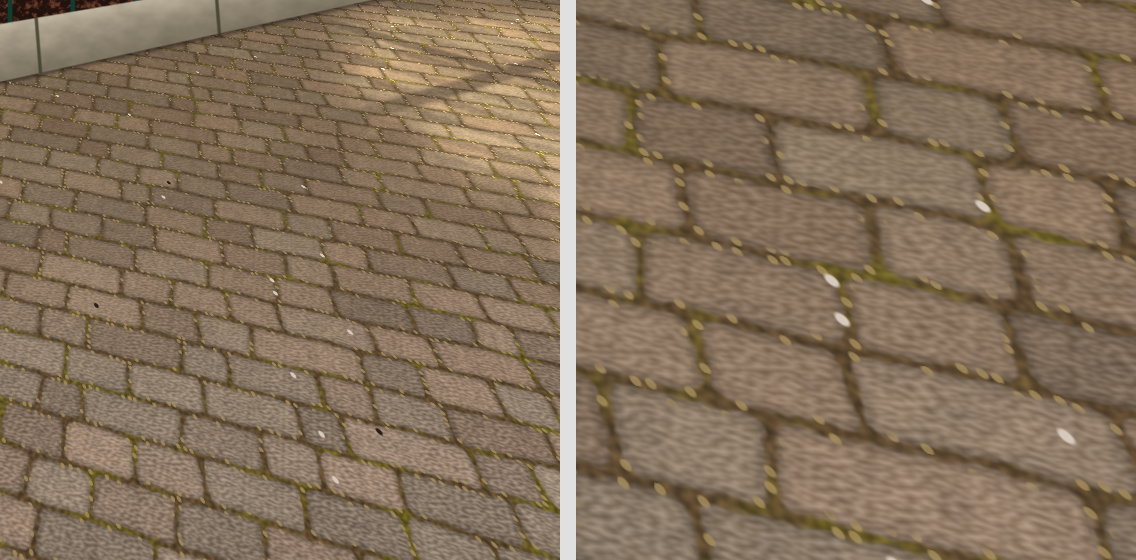
Left, the full canvas; right, a detail of the centre.
Reproduce this texture procedurally as a three.js fragment shader.

```glsl
varying vec2 vUv;

float hash(vec2 p) {
  return fract(sin(dot(p, vec2(127.1, 311.7))) * 43758.5);
}

vec2 gradient(vec2 cell) {
  float angle = 6.2832 * hash(cell);
  return vec2(cos(angle), sin(angle));
}

float gradientNoise(vec2 p) {
  vec2 i = floor(p), f = fract(p), e = vec2(1.0, 0.0);
  vec2 w = f * f * f * (f * (f * 6.0 - 15.0) + 10.0);
  float low = mix(dot(gradient(i), f), dot(gradient(i + e.xy), f - e.xy), w.x);
  float high = mix(dot(gradient(i + e.yx), f - e.yx), dot(gradient(i + e.xx), f - e.xx), w.x);
  return mix(low, high, w.y) * 1.4;
}

float fbm(vec2 p) {
  float sum = 0.0, gain = 0.6;
  for (int k = 0; k < 3; k++) {
    sum += gain * gradientNoise(p);
    p = p * 2.1 + 7.3;
    gain *= 0.55;
  }
  return sum;
}

float band(float offset, float halfWidth, float soft) {
  return 1.0 - smoothstep(halfWidth - soft, halfWidth + soft, abs(offset));
}

float roundedBox(vec2 p, vec2 halfSize, float radius) {
  vec2 q = abs(p) - halfSize + radius;
  return length(max(q, 0.0)) + min(max(q.x, q.y), 0.0) - radius;
}

// Paving plane: x runs along the courses, y counts them
vec2 groundPlane(vec2 uv) {
  float depth = 1.586 - uv.y;
  float across = (uv.x - 0.26) / depth;
  return vec2(across / 0.1, (across + 4.82 / depth) / 0.195);
}

float jointAt(float index, float row) {
  return index + 0.6 * hash(vec2(index, row));
}

// Returns edge distance, then the stone's identity
vec3 paver(vec2 ground, float aspect, float gap) {
  float row = floor(ground.y);
  float x = ground.x + 0.45 * mod(row, 2.0);
  float index = floor(x);
  index -= step(x, jointAt(index, row));
  float left = jointAt(index, row), right = jointAt(index + 1.0, row);
  vec2 p = vec2((x - 0.5 * (left + right)) * aspect, fract(ground.y) - 0.5);
  vec2 halfSize = vec2(0.5 * (right - left) * aspect, 0.5) - gap;
  return vec3(roundedBox(p, halfSize, 0.17), index, row);
}

// Scattered spots, one chance per cell
float flecks(vec2 p, float chance, float size) {
  vec2 cell = floor(p);
  vec2 centre = 0.3 + 0.4 * vec2(hash(cell + 3.1), hash(cell + 8.7));
  vec2 d = fract(p) - centre;
  d.y += 0.4 * d.x;
  return step(hash(cell), chance) * (1.0 - smoothstep(size * 0.5, size, length(d)));
}

// Sun patch crossed by fence shadows
float sunlight(vec2 uv) {
  float edge = uv.y - 1.23 + 0.66 * uv.x + 0.06 * gradientNoise(uv * 9.0);
  float patchMask = smoothstep(-0.08, 0.12, edge) * smoothstep(0.54, 0.68, uv.x);
  patchMask *= 1.0 - smoothstep(0.95, 1.0, uv.y);
  float rail = band(uv.y - 0.611 - 0.285 * uv.x, 0.013, 0.006);
  float slant = uv.y + 0.275 * uv.x;
  float bar = band(slant - 1.121, 0.007, 0.004);
  float slats = band(fract(slant / 0.034) - 0.5, 0.17, 0.14);
  return patchMask * (1.0 - 0.9 * max(rail, bar)) * (1.0 - 0.42 * slats);
}

vec3 paving(vec2 uv) {
  float aspect = 1.85;
  vec2 ground = groundPlane(uv);
  vec2 p = ground * vec2(aspect, 1.0);
  ground += 0.06 * vec2(gradientNoise(p * 0.8), gradientNoise(p * 0.7 + 19.0));
  vec3 stone = paver(ground, aspect, 0.055);
  float wear = fbm(p * 3.0);
  float distance = stone.x + 0.07 * wear;
  float near = 1.0 - smoothstep(0.1, 0.9, uv.y);

  // Stone face with tone shifts and fine pale grain
  vec3 face = mix(vec3(0.51, 0.415, 0.325), vec3(0.575, 0.485, 0.415), near);
  face *= 0.91 + 0.18 * hash(stone.yz + 4.0);
  face = mix(face, face * vec3(0.96, 1.01, 1.03), hash(stone.zy));
  face *= 1.0 + 0.12 * wear + 0.07 * fbm(uv * 5.0);
  float grain = gradientNoise(vec2(p.x * 8.0 + p.y * 5.0, p.y * 17.0 - p.x * 4.0));
  face += 0.09 * grain * (0.4 + near);
  face *= 1.0 - 0.16 * smoothstep(-0.14, 0.0, distance);

  // Soil, moss and dry litter in the joints
  float moss = smoothstep(-0.05, 0.4, fbm(p * 0.65 + 31.0));
  vec3 soil = mix(vec3(0.34, 0.26, 0.16), vec3(0.40, 0.35, 0.11), moss);
  soil *= 1.0 + 0.4 * gradientNoise(p * 9.0);
  float seam = smoothstep(-0.035, 0.045, distance);
  vec3 color = mix(face, soil, seam * mix(0.72, 0.92, near));
  float litter = flecks(p * 6.0, 0.32, 0.42) * smoothstep(-0.12, 0.0, distance);
  color = mix(color, vec3(0.68, 0.58, 0.38), 0.75 * litter);
  color = mix(color, vec3(0.84, 0.79, 0.74), flecks(p * 2.2, 0.012, 0.2));
  color = mix(color, vec3(0.16, 0.12, 0.10), flecks(p * 1.7 + 50.0, 0.01, 0.16));
  return color * mix(vec3(1.0), vec3(1.53, 1.55, 1.5), sunlight(uv));
}

vec3 kerb(vec2 uv, float height, float drop) {
  vec3 concrete = mix(vec3(0.50, 0.46, 0.39), vec3(0.66, 0.62, 0.54), smoothstep(0.0, 0.09, height));
  concrete *= 1.0 + 0.12 * fbm(uv * vec2(18.0, 30.0));
  concrete += 0.06 * (1.0 - smoothstep(0.0, 0.03, drop));
  float seam = mod(uv.x + 0.08 * (uv.y - 0.9) + 0.0925, 0.325) - 0.1625;
  return mix(concrete, vec3(0.25, 0.24, 0.17), 0.85 * band(seam, 0.003, 0.002));
}

vec3 bed(vec2 uv) {
  vec3 mulch = mix(vec3(0.13, 0.07, 0.05), vec3(0.42, 0.23, 0.16), smoothstep(-0.1, 0.5, fbm(uv * 70.0)));
  float post = mod(uv.x + 0.038, 0.112) - 0.056;
  return mix(mulch, vec3(0.06, 0.24, 0.19), band(post, 0.004, 0.002));
}

void main() {
  float height = vUv.y - 0.854 - 0.22 * vUv.x;
  float drop = 0.957 + 0.17 * vUv.x - vUv.y;
  vec3 color = paving(vUv) * (1.0 - 0.4 * band(height, 0.006, 0.006));
  color = mix(color, kerb(vUv, height, drop), smoothstep(-0.002, 0.002, height));
  color = mix(bed(vUv), color, smoothstep(-0.002, 0.002, drop + step(0.3, vUv.x)));
  gl_FragColor = vec4(color, 1.0);
}
```
